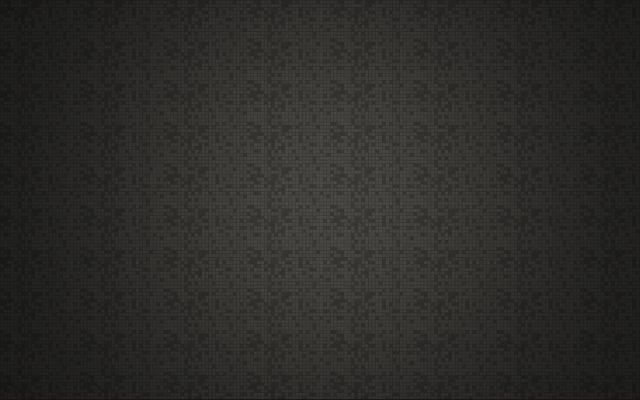
Write a WebGL 1 fragment shader that draws this background.

```glsl
precision highp float;
// Dark mosaic of tiny repeating square tiles under a soft warm grey central glow.

uniform vec2 u_resolution;

// Lengths are in canvas heights unless noted otherwise.
const float ROWS = 115.2;                      // tiles per canvas height
const vec2 REPEAT = vec2(24.0, 12.0);          // pattern period, in tiles
const float GAP = 0.17;                        // grout width, in tiles
const float GROUT_SHADE = 0.78;
const float DARK_SHADE = 0.77;
const float DARK_SHARE = 0.25;
const float TILE_VARIATION = 0.10;
const vec2 GLOW_CENTER = vec2(0.515, 0.515);   // fraction of the canvas
const float GLOW_RADIUS = 0.60;
const vec3 EDGE_COLOR = vec3(0.100, 0.099, 0.094);
const vec3 GLOW_COLOR = vec3(0.182, 0.178, 0.168);
const vec3 BASE_LINE_COLOR = vec3(0.11, 0.06, 0.07);
const float BASE_LINE_HEIGHT = 0.002;
const int SAMPLES = 4;                         // per pixel axis

float hash(vec2 p) {
  vec3 q = fract(vec3(p.xyx) * 0.1031);
  q += dot(q, q.yzx + 33.33);
  return fract((q.x + q.y) * q.z);
}

// Brightness of the mosaic at a position measured in tiles.
float mosaic(vec2 p) {
  vec2 cell = mod(floor(p), REPEAT);
  vec2 local = fract(p);

  // Dark tiles gather in loose clusters, with sparser rows between.
  float cluster = 0.10 * sin(6.2832 * cell.y / REPEAT.y)
                + 0.05 * sin(6.2832 * cell.x / REPEAT.x);
  float dark = step(hash(cell + 7.0), DARK_SHARE + cluster);
  float shade = 1.0 + TILE_VARIATION * (hash(cell + 41.0) - 0.25);
  shade *= mix(1.0, DARK_SHADE, dark);

  float face = step(GAP, local.x) * step(GAP, local.y);
  return mix(GROUT_SHADE, shade, face);
}

// Average the mosaic over one pixel to smooth its edges.
float smoothMosaic(vec2 pixel) {
  float sum = 0.0;
  for (int y = 0; y < SAMPLES; y++) {
    for (int x = 0; x < SAMPLES; x++) {
      vec2 offset = (vec2(float(x), float(y)) + 0.5) / float(SAMPLES) - 0.5;
      sum += mosaic((pixel + offset) * ROWS / u_resolution.y);
    }
  }
  return sum / float(SAMPLES * SAMPLES);
}

void main() {
  // Radial glow
  vec2 fromCenter = (gl_FragCoord.xy - GLOW_CENTER * u_resolution) / u_resolution.y;
  float glow = exp(-dot(fromCenter, fromCenter) / (GLOW_RADIUS * GLOW_RADIUS));
  vec3 color = EDGE_COLOR + GLOW_COLOR * glow;

  // Tiles
  color *= smoothMosaic(gl_FragCoord.xy);

  // Thin dark line along the bottom edge
  float line = clamp(BASE_LINE_HEIGHT * u_resolution.y - gl_FragCoord.y + 0.5, 0.0, 1.0);
  color = mix(color, BASE_LINE_COLOR, line);

  gl_FragColor = vec4(color, 1.0);
}
```
